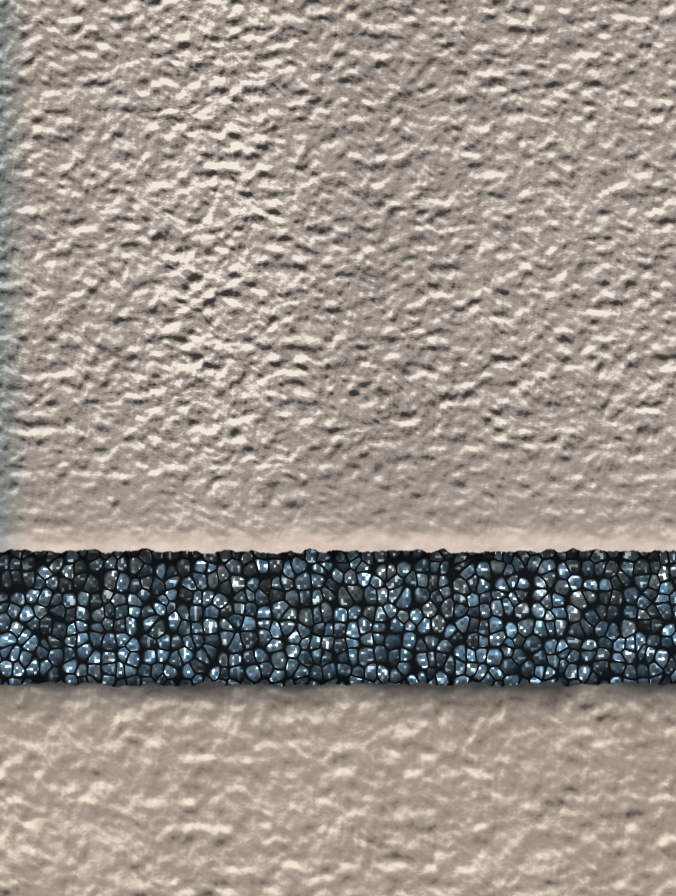
Write a Shadertoy shader that draws this texture.

```glsl
// Draws a pale cut-pile carpet crossed by a band of dark blue-grey looped tufts.

const float BAND_TOP = 0.385;
const float BAND_BOTTOM = 0.237;

vec2 hash2(vec2 p) {
    vec3 q = fract(p.xyx * vec3(0.1031, 0.1030, 0.0973));
    q += dot(q, q.yzx + 33.33);
    return fract((q.xx + q.yz) * q.zy);
}

float noise(vec2 p) {
    vec2 i = floor(p), f = fract(p);
    f = f * f * f * (f * (f * 6.0 - 15.0) + 10.0);
    float low = mix(hash2(i).x, hash2(i + vec2(1, 0)).x, f.x);
    float high = mix(hash2(i + vec2(0, 1)).x, hash2(i + vec2(1, 1)).x, f.x);
    return mix(low, high, f.y);
}

float fbm(vec2 p) {
    float sum = 0.0, amp = 0.5;
    for (int i = 0; i < 4; i++) {
        sum += amp * noise(p);
        p = mat2(0.92, 0.39, -0.39, 0.92) * p * 1.9 + 17.3;
        amp *= 0.52;
    }
    return sum;
}

float bump(float x, float center, float width) {
    float d = (x - center) / width;
    return exp(-d * d);
}

// Slope of the fibre surface towards a light above and slightly left
float relief(vec2 p, vec2 grain, float reach) {
    vec2 warp = 0.006 * vec2(noise(p * 28.0), noise(p * 28.0 + 41.0));
    vec2 q = p + warp;
    return fbm(q * grain) - fbm((q + reach * vec2(-0.35, 1.0)) * grain);
}

vec3 pileColor(float tone) {
    vec3 c = mix(vec3(0.23, 0.22, 0.21), vec3(0.63, 0.585, 0.55), smoothstep(0.0, 0.62, tone));
    return mix(c, vec3(0.95, 0.91, 0.86), smoothstep(0.56, 1.05, tone));
}

vec3 upperPile(vec2 p) {
    float sway = 0.05 * (noise(p * 5.0) - 0.5);
    float ridge = bump(p.x + sway, 0.25, 0.09);
    float calm = smoothstep(0.39, 0.56, p.y);
    float tone = 0.615 + 0.055 * ridge * calm - 0.045 * bump(p.x + sway, 0.43, 0.10);
    tone += 0.10 * (fbm(p * vec2(5.0, 13.0)) - 0.48);
    float contrast = mix(0.65, 1.35, calm) * (1.0 + 0.4 * ridge);
    tone += contrast * relief(p, vec2(68.0, 98.0), 0.0055);
    // Soft rolled rim just above the band
    float rim = smoothstep(BAND_TOP + 0.035, BAND_TOP + 0.008, p.y + 0.012 * (noise(p * 45.0) - 0.5));
    tone = mix(tone, 0.87 + 0.12 * (fbm(p * 80.0) - 0.5), 0.85 * rim);
    vec3 c = pileColor(tone) + vec3(0.025, 0.0, -0.01) * rim;
    return c * mix(vec3(0.80, 0.87, 0.91), vec3(1.0), smoothstep(0.0, 0.035, p.x));
}

vec3 lowerPile(vec2 p) {
    float tone = 0.69 + 0.20 * (fbm(p * vec2(9.0, 15.0)) - 0.48);
    tone += 0.85 * relief(p, vec2(52.0, 66.0), 0.007);
    tone -= 0.06 * smoothstep(0.45, 0.75, p.x);
    // Shade cast below the band
    float depth = BAND_BOTTOM - p.y + 0.012 * (noise(p * 18.0) - 0.5);
    float shade = exp(-max(depth, 0.0) / 0.014);
    vec3 c = pileColor(tone - 0.12 * shade) * vec3(1.0, 0.99, 0.96);
    return mix(c, vec3(0.17, 0.18, 0.19), 0.78 * shade);
}

// Rounded tufts on a jittered grid; the nearest one covers the point
vec3 tuftBand(vec2 p) {
    vec2 q = p * vec2(69.0, 61.0) + 0.35 * vec2(noise(p * 55.0), noise(p * 55.0 + 9.0));
    vec2 cell = floor(q), offset = vec2(0), id = vec2(0);
    float nearest = 9.0, second = 9.0;
    for (int y = -1; y <= 1; y++) {
        for (int x = -1; x <= 1; x++) {
            vec2 n = cell + vec2(x, y);
            vec2 d = q - n - 0.12 - 0.76 * hash2(n);
            float dist = length(d);
            if (dist < nearest) {
                second = nearest;
                nearest = dist;
                offset = d;
                id = n;
            } else second = min(second, dist);
        }
    }
    vec2 seed = hash2(id + 71.0);
    float body = smoothstep(0.02, 0.24, second - nearest) * smoothstep(0.72, 0.40, nearest);
    float low = smoothstep(BAND_TOP, BAND_BOTTOM, p.y);
    vec3 yarn = mix(vec3(0.34, 0.37, 0.38), vec3(0.38, 0.49, 0.57), clamp(seed.x + 0.5 * low - 0.15, 0.0, 1.0));
    float light = 0.5 + 0.65 * seed.y + 0.5 * dot(offset, vec2(-0.4, 0.9));
    float fleck = noise(p * 260.0 + seed * 20.0);
    vec3 c = yarn * light * (0.65 + 0.7 * fleck);
    c += vec3(0.48, 0.50, 0.49) * smoothstep(0.66, 0.92, fleck) * (0.35 + seed.y);
    c = mix(vec3(0.07, 0.085, 0.095), c, body);
    float edge = smoothstep(0.0, 0.020, BAND_TOP - p.y) * smoothstep(-0.004, 0.014, p.y - BAND_BOTTOM);
    return c * mix(0.5, 1.0, edge);
}

void mainImage(out vec4 fragColor, in vec2 fragCoord) {
    vec2 p = fragCoord / iResolution.y;
    float soft = max(0.0015, 1.0 / iResolution.y);
    float fray = 0.009 * (fbm(vec2(p.x * 75.0, 3.0)) - 0.48);
    float fringe = 0.010 * (fbm(vec2(p.x * 60.0, 8.0)) - 0.48);
    vec3 color = mix(lowerPile(p), tuftBand(p), smoothstep(-soft, soft, p.y - BAND_BOTTOM - fringe));
    color = mix(color, upperPile(p), smoothstep(-soft, soft, p.y - BAND_TOP - fray));
    fragColor = vec4(clamp(color, 0.0, 1.0), 1.0);
}
```
